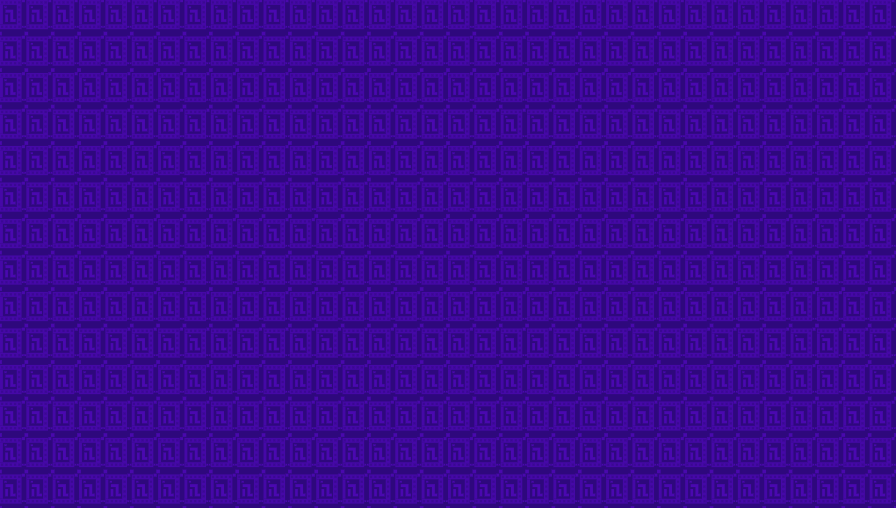
A Shadertoy shader for this pattern:

```glsl
const vec2 REPEATS = vec2(34.0, 13.92);
const vec2 TILE = vec2(11.0, 15.0);
const vec3 GROUND = vec3(0.18, 0.03, 0.49);
const vec3 LIGHT = vec3(0.29, 0.03, 0.69);

// Signed distance to a box that repeats with the tile
float tiledBox(vec2 p, vec2 center, vec2 halfSize) {
    vec2 local = mod(p - center + 0.5 * TILE, TILE) - 0.5 * TILE;
    vec2 d = abs(local) - halfSize;
    return length(max(d, 0.0)) + min(max(d.x, d.y), 0.0);
}

// Box given by its top left and bottom right corners
float span(vec2 p, vec2 a, vec2 b) {
    return tiledBox(p, 0.5 * (a + b), 0.5 * (b - a));
}

float coverage(float d, float pixel) {
    return clamp(0.5 - d / pixel, 0.0, 1.0);
}

float frameDistance(vec2 p) {
    float top = span(p, vec2(0.0, 0.0), vec2(9.0, 2.0));
    float bottom = span(p, vec2(0.0, 10.0), vec2(9.0, 12.0));
    float right = span(p, vec2(7.0, 0.0), vec2(9.0, 12.0));
    float left = span(p, vec2(0.0, 2.0), vec2(1.2, 10.0));
    return min(min(top, bottom), min(left, right));
}

// Square perforations along three sides of the frame
float holeDistance(vec2 p, float halfWidth) {
    float d = 1e3;
    vec2 size = vec2(halfWidth);
    for (int i = 0; i < 5; i++) {
        float k = float(i);
        float x = 0.9 + 1.8 * k;
        d = min(d, tiledBox(p, vec2(x, 1.0), size));
        d = min(d, tiledBox(p, vec2(x, 11.0), size));
        d = min(d, tiledBox(p, vec2(8.0, 1.0 + 2.0 * k), size));
    }
    return d;
}

// Stepped hook inside the frame
float hookDistance(vec2 p) {
    float cap = span(p, vec2(2.3, 4.0), vec2(5.5, 5.2));
    float stem = span(p, vec2(4.3, 4.0), vec2(5.5, 9.0));
    float foot = span(p, vec2(4.3, 7.9), vec2(6.5, 9.0));
    float post = span(p, vec2(2.2, 6.0), vec2(3.3, 9.0));
    return min(min(cap, stem), min(foot, post));
}

// Small squares in the gaps between frames
float nodeDistance(vec2 p) {
    float corner = tiledBox(p, vec2(0.0, 13.8), vec2(0.75));
    float step1 = tiledBox(p, vec2(9.8, 0.3), vec2(0.6));
    float pair = min(tiledBox(p, vec2(9.5, 11.0), vec2(0.35)),
                     tiledBox(p, vec2(10.5, 11.0), vec2(0.35)));
    float speck = tiledBox(p, vec2(2.3, 3.0), vec2(0.45, 0.35));
    return min(min(corner, step1), min(pair, speck));
}

void mainImage(out vec4 fragColor, in vec2 fragCoord) {
    // Tile units, measured down from the top left
    vec2 uv = fragCoord / iResolution.xy;
    uv.y = 1.0 - uv.y;
    vec2 p = uv * REPEATS * TILE;
    float pixel = REPEATS.x * TILE.x / iResolution.x;

    // Layered tone from ground to light
    float tone = 0.82 * coverage(frameDistance(p), pixel);
    tone = mix(tone, 0.42, coverage(holeDistance(p, 0.45), pixel));
    tone = mix(tone, 1.0, coverage(hookDistance(p), pixel));
    tone = mix(tone, 0.95, coverage(nodeDistance(p), pixel));
    fragColor = vec4(mix(GROUND, LIGHT, tone), 1.0);
}
```
